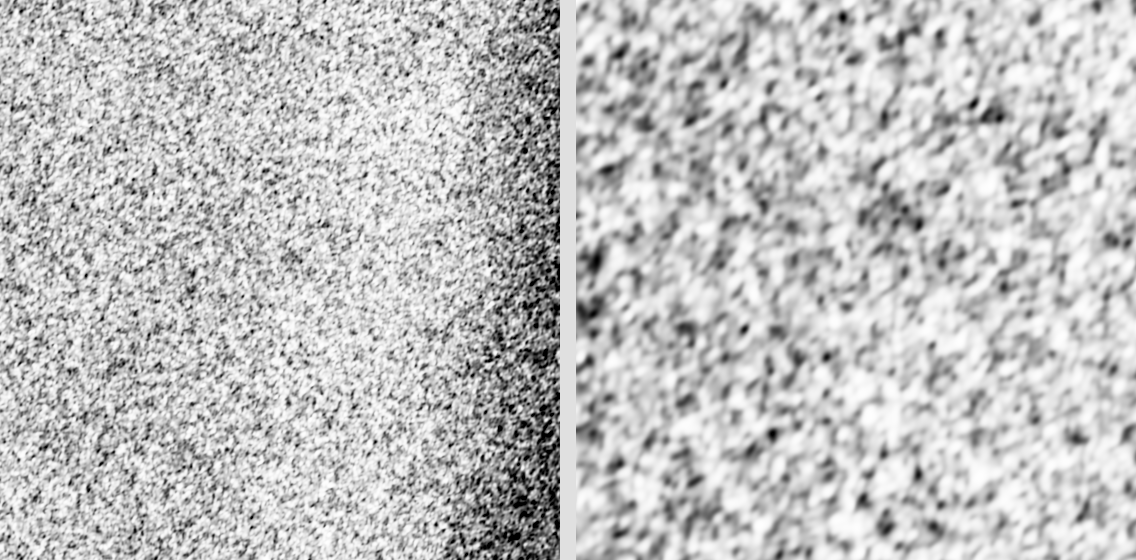
Left: the whole. Right: its middle third, enlarged.
Reproduce this texture procedurally as a WebGL 2 fragment shader.

```glsl
#version 300 es
precision highp float;
// Fine monochrome grain with slanted flecks, a pale band and a dark right edge.

uniform vec2 u_resolution;
out vec4 fragColor;

vec4 hash4(vec2 cell) {
    vec4 p = fract(cell.xyxy * vec4(0.1031, 0.1030, 0.0973, 0.1099));
    p += dot(p, p.wzxy + 33.33);
    return fract((p.xxyz + p.yzzw) * p.zywx);
}

// Cellular noise: signed, slanted soft flecks, one per cell, near unit deviation
float fleckNoise(vec2 p, float seed) {
    vec2 cell = floor(p);
    float sum = 0.0;
    for (int j = -2; j <= 2; j++) {
        for (int i = -2; i <= 2; i++) {
            vec2 neighbor = cell + vec2(i, j);
            vec4 rnd = hash4(neighbor + seed);
            vec2 offset = p - neighbor - rnd.xy;
            float angle = 0.95 + (rnd.w - 0.5) * 1.1;
            vec2 along = vec2(cos(angle), sin(angle));
            vec2 q = vec2(dot(offset, along), dot(offset, vec2(-along.y, along.x)));
            q /= vec2(0.95, 0.62);
            sum += (rnd.z * 2.0 - 1.0) * exp(-dot(q, q));
        }
    }
    return sum * 1.8;
}

// Broad light and shade over the whole surface
float shading(vec2 uv) {
    float bandOffset = (uv.x - 0.66 - 0.06 * (uv.y - 0.5)) / 0.17;
    float paleBand = 0.4 * exp(-bandOffset * bandOffset);
    float low = 1.0 - uv.y;
    float darkEdge = 1.9 * smoothstep(0.8, 1.08, uv.x + 0.13 * low * low);
    float mottle = sin(uv.x * 13.0 + 2.0 * sin(uv.y * 7.0))
                 + sin(uv.y * 17.0 - uv.x * 9.0 + 1.5 * sin(uv.x * 11.0));
    return paleBand - darkEdge + 0.09 * mottle;
}

void main() {
    vec2 uv = gl_FragCoord.xy / u_resolution;

    // Fine flecks over slightly coarser ones
    float grain = 0.8 * fleckNoise(uv * 240.0, 17.0)
                + 0.45 * fleckNoise(uv * 150.0, 291.0);
    float level = grain + shading(uv);

    // Soft shoulder: highlights flatten towards white, shadows fall steadily
    float darkness = 0.232 * log(1.0 + exp((0.35 - level) / 0.8));
    fragColor = vec4(vec3(clamp(1.0 - darkness, 0.0, 1.0)), 1.0);
}
```
